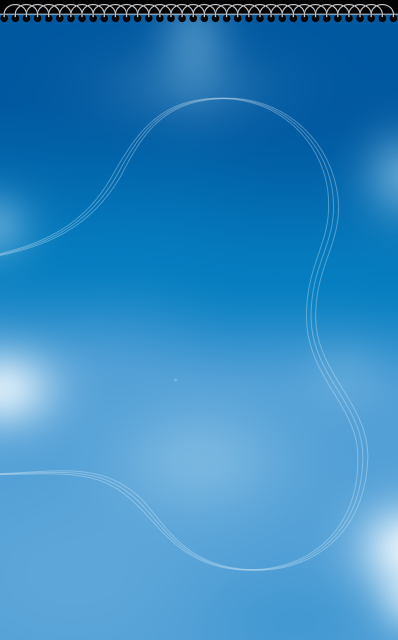
Reproduce this background procedurally as a Shadertoy shader.

```glsl
// Blue spiral-bound page with soft cloud glows and a looping triple ribbon line.

const vec2 PAGE = vec2(476.0, 768.0);   // page units, y pointing down
const int STEPS = 18;                   // straight pieces per curve

const vec3 NAVY   = vec3(0.00, 0.345, 0.625);
const vec3 AZURE  = vec3(0.02, 0.495, 0.755);
const vec3 SKY    = vec3(0.32, 0.625, 0.84);
const vec3 HAZE   = vec3(0.53, 0.75, 0.89);
const vec3 CLOUD  = vec3(0.91, 0.96, 0.99);
const vec3 BINDER = vec3(0.01, 0.01, 0.015);
const vec3 WIRE   = vec3(0.77, 0.78, 0.79);

// Antialiased coverage of a shape with signed distance d.
float cover(float d, float pixel) {
    return clamp(0.5 - d / pixel, 0.0, 1.0);
}

// Elliptical soft light blended over a colour.
vec3 glow(vec3 base, vec2 p, vec2 center, vec2 radius, vec3 tint, float strength) {
    vec2 q = (p - center) / radius;
    return mix(base, tint, strength * exp(-dot(q, q)));
}

vec2 bezier(vec2 a, vec2 b, vec2 c, vec2 d, float t) {
    float s = 1.0 - t;
    return s * s * s * a + 3.0 * s * s * t * b + 3.0 * s * t * t * c + t * t * t * d;
}

// Keeps the nearest (signed distance, strand spread) along a cubic curve.
void trace(inout vec2 nearest, vec2 p, vec2 a, vec2 b, vec2 c, vec2 d, vec2 spread) {
    vec2 start = a;
    for (int i = 1; i <= STEPS; i++) {
        vec2 end = bezier(a, b, c, d, float(i) / float(STEPS));
        vec2 along = end - start, rel = p - start;
        float h = clamp(dot(rel, along) / dot(along, along), 0.0, 1.0);
        float dist = length(rel - h * along);
        if (dist < abs(nearest.x)) {
            float side = along.x * rel.y < along.y * rel.x ? -1.0 : 1.0;
            float t = (float(i) - 1.0 + h) / float(STEPS);
            nearest = vec2(side * dist, mix(spread.x, spread.y, t));
        }
        start = end;
    }
}

// Three strands that fan out and meet again.
float ribbon(vec2 p, float pixel) {
    vec2 n = vec2(1e4, 0.0);
    vec2 rise = vec2(140, 210), top = vec2(268, 118), shoulder = vec2(399, 248);
    vec2 waist = vec2(372, 380), hip = vec2(434, 548), bottom = vec2(303, 684);
    vec2 fall = vec2(165, 601);
    trace(n, p, vec2(-2, 306), vec2(70, 290), vec2(110, 262), rise, vec2(1.0, 4.5));
    trace(n, p, rise, vec2(168, 158), vec2(195, 118), top, vec2(4.5, 0.3));
    trace(n, p, top, vec2(345, 118), vec2(399, 180), shoulder, vec2(0.3, 6.0));
    trace(n, p, shoulder, vec2(399, 295), vec2(372, 320), waist, vec2(6.0, 5.5));
    trace(n, p, waist, vec2(372, 450), vec2(434, 485), hip, vec2(5.5, 6.0));
    trace(n, p, hip, vec2(434, 635), vec2(375, 684), bottom, vec2(6.0, 0.3));
    trace(n, p, bottom, vec2(220, 684), vec2(195, 630), fall, vec2(0.3, 4.5));
    trace(n, p, fall, vec2(120, 558), vec2(75, 567), vec2(-2, 569), vec2(4.5, 0.4));
    float clear = 1.0;
    for (int k = -1; k <= 1; k++) {
        float d = abs(n.x - float(k) * n.y) - 0.6;
        clear *= 1.0 - 0.33 * cover(d, pixel);
    }
    return 1.0 - clear;
}

// Vertical sky gradient with a slight layered-sine drift, then the glows.
vec3 sky(vec2 p) {
    float y = p.y + 0.05 * (238.0 - p.x) + 5.0 * sin(p.x * 0.013) + 3.0 * sin(p.x * 0.027 + p.y * 0.01);
    vec3 c = mix(NAVY, AZURE, smoothstep(110.0, 350.0, y));
    c = mix(c, SKY, smoothstep(320.0, 470.0, y));
    c = glow(c, p, vec2(232, 50), vec2(42, 62), HAZE, 0.42);
    c = glow(c, p, vec2(225, 105), vec2(105, 48), HAZE, 0.22);
    c = glow(c, p, vec2(484, 212), vec2(48, 52), HAZE, 0.62);
    c = glow(c, p, vec2(-8, 272), vec2(45, 42), HAZE, 0.55);
    c = glow(c, p, vec2(412, 452), vec2(48, 42), HAZE, 0.28);
    c = glow(c, p, vec2(238, 553), vec2(98, 68), HAZE, 0.72);
    c = glow(c, p, vec2(90, 690), vec2(160, 100), HAZE, 0.22);
    c = glow(c, p, vec2(350, 745), vec2(110, 60), AZURE, 0.20);
    c = glow(c, p, vec2(2, 467), vec2(62, 47), CLOUD, 0.84);
    c = glow(c, p, vec2(490, 658), vec2(58, 52), CLOUD, 0.95);
    c = glow(c, p, vec2(490, 715), vec2(36, 42), CLOUD, 0.60);
    return glow(c, p, vec2(210, 456), vec2(1.5), CLOUD, 0.35);
}

// Dark strip, punched holes and overlapping wire arches.
vec3 binding(vec3 c, vec2 p, float pixel) {
    const float PITCH = 13.3, FIRST = 5.0, LAST = 35.0, BASE = 17.0;
    float cell = clamp(round((p.x - FIRST) / PITCH), 0.0, LAST);
    float holeX = FIRST + cell * PITCH;
    c = mix(c, BINDER, cover(p.y - BASE, pixel));
    c = mix(c, BINDER, cover(length(p - vec2(holeX, 22.0)) - 4.5, pixel));
    float wire = max(abs(p.x - holeX) - 0.8, abs(p.y - 18.0) - 2.5);
    wire = min(wire, abs(p.y - BASE) - 0.6);
    for (int k = -1; k <= 1; k++) {
        float index = clamp(cell + float(k), 1.0, LAST - 1.0);
        vec2 q = p - vec2(FIRST + index * PITCH, BASE);
        vec2 r = vec2(PITCH, 11.5);
        float f = length(q / r);
        float arch = abs(f * (f - 1.0) / max(length(q / (r * r)), 1e-4)) - 0.7;
        wire = min(wire, max(arch, q.y));
    }
    return mix(c, WIRE, cover(wire, pixel));
}

void mainImage(out vec4 fragColor, in vec2 fragCoord) {
    vec2 uv = fragCoord / iResolution.xy;
    vec2 p = vec2(uv.x, 1.0 - uv.y) * PAGE;
    float pixel = PAGE.y / iResolution.y;
    vec3 color = mix(sky(p), CLOUD, ribbon(p, pixel));
    fragColor = vec4(binding(color, p, pixel), 1.0);
}
```
